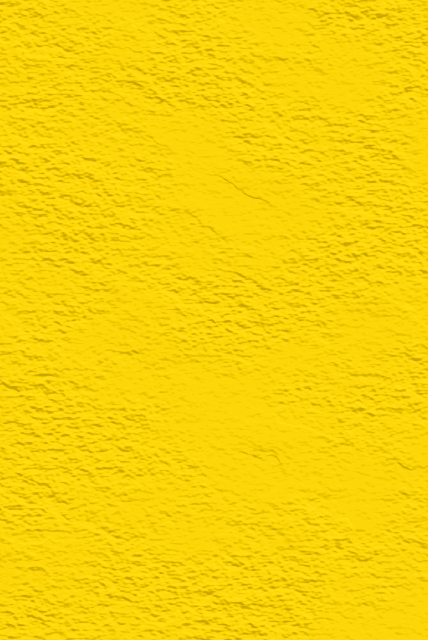
Give the GLSL for this texture, as a WebGL 2 fragment shader.

```glsl
#version 300 es
precision highp float;
// Yellow rough plaster: fine horizontal grain and broken sloping ledges, lit from above.

uniform vec2 u_resolution;
out vec4 fragColor;

// Pseudo-random unit vector for a lattice cell
vec2 cellGradient(vec2 cell) {
    uvec2 n = uvec2(ivec2(cell) + 4096);
    uint h = n.x * 1597334673u ^ n.y * 3812015801u;
    h = (h ^ (h >> 15)) * 2246822519u;
    h ^= h >> 13;
    float angle = float(h & 65535u) * 6.2831853 / 65536.0;
    return vec2(cos(angle), sin(angle));
}

float gradientNoise(vec2 p) {
    vec2 i = floor(p), f = p - i;
    vec2 u = f * f * f * (f * (f * 6.0 - 15.0) + 10.0);
    float a = dot(cellGradient(i), f);
    float b = dot(cellGradient(i + vec2(1, 0)), f - vec2(1, 0));
    float c = dot(cellGradient(i + vec2(0, 1)), f - vec2(0, 1));
    float d = dot(cellGradient(i + vec2(1, 1)), f - vec2(1, 1));
    return mix(mix(a, b, u.x), mix(c, d, u.x), u.y);
}

// Small bumps, wider than tall
float grainHeight(vec2 p) {
    return gradientNoise(p * vec2(30, 52) + 7.3)
         + gradientNoise(p * vec2(68, 112) + 31.7)
         + 0.65 * gradientNoise(p * vec2(125, 205) + 83.1);
}

// Layered steps whose ragged rims fall towards the right
float ledgeHeight(vec2 p) {
    float ragged = 0.016 * gradientNoise(p * 24.0 + 11.0)
                 + 0.008 * gradientNoise(p * vec2(60, 75) + 47.0);
    vec2 q = vec2(p.x, p.y + 0.28 * p.x + ragged);
    float height = 0.0;
    for (int i = 0; i < 3; i++) {
        float k = float(i);
        float rim = gradientNoise(q * vec2(2.4, 7.5) + 19.4 * k + 3.6);
        float presence = smoothstep(0.0, 0.35, gradientNoise(p * vec2(5, 6) + 37.2 * k + 5.1));
        height += presence * smoothstep(-0.018, 0.018, rim);
    }
    return height;
}

void main() {
    vec2 p = gl_FragCoord.xy / u_resolution.y;
    vec2 toLight = vec2(0.0004, 0.001);

    // Rough and smooth patches of the wall
    float patches = gradientNoise(p * vec2(4, 6) + 61.0)
                  + 0.6 * gradientNoise(p * vec2(11, 17) + 23.0);
    float roughness = mix(0.4, 1.4, smoothstep(-0.4, 0.4, patches));

    // Slopes along the light direction
    float grain = grainHeight(p + toLight) - grainHeight(p - toLight);
    float ledge = ledgeHeight(p + toLight) - ledgeHeight(p - toLight);
    float slope = grain * roughness + 0.75 * ledge;

    // Slopes turned from the light darken, the others barely brighten
    float shade = clamp((slope - 0.04) * 1.6, 0.0, 1.0);
    float glow = smoothstep(0.05, 0.5, -slope);
    vec3 color = mix(vec3(0.99, 0.84, 0.03), vec3(1.0, 0.865, 0.07), glow);
    color = mix(color, vec3(0.79, 0.65, 0.0), shade);
    color.b *= 1.0 - smoothstep(0.0, 0.25, shade);
    fragColor = vec4(color, 1.0);
}
```
